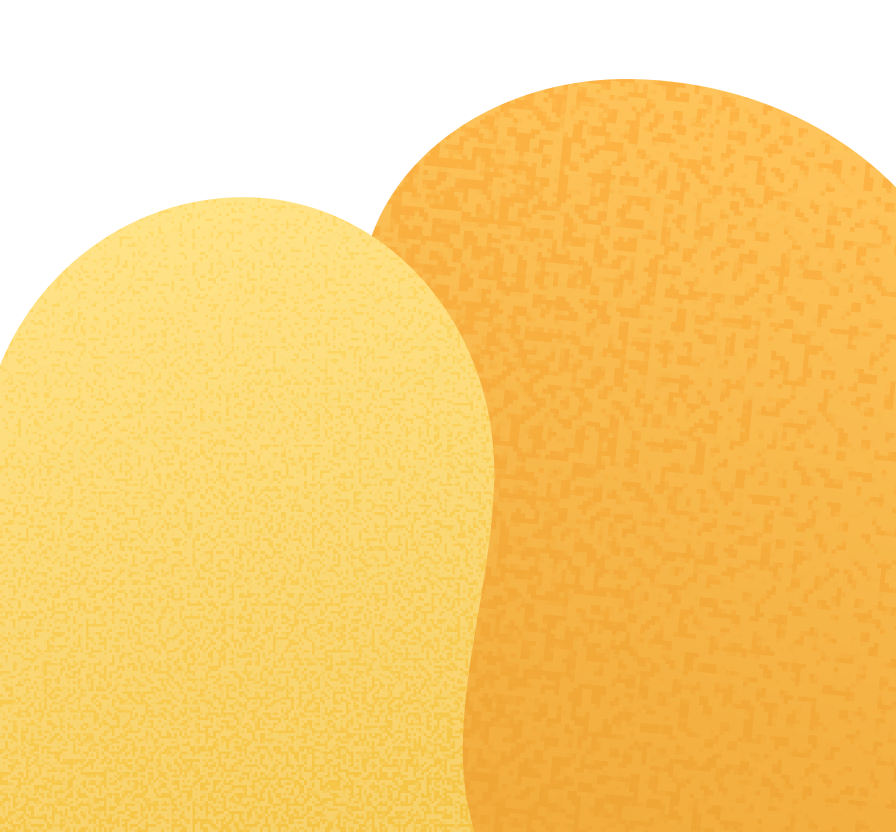
This background is drawn by a Shadertoy shader. Its source:

```glsl
vec2 gradientAt(vec2 cell) {
    vec3 h = fract(cell.xyx * vec3(0.1031, 0.1030, 0.0973));
    h += dot(h, h.yzx + 33.33);
    float angle = 6.2832 * fract((h.x + h.y) * h.z);
    return vec2(cos(angle), sin(angle));
}

float gradientNoise(vec2 p) {
    vec2 i = floor(p), f = p - i;
    vec2 u = f * f * (3.0 - 2.0 * f);
    vec2 e = vec2(1.0, 0.0);
    float low = mix(dot(gradientAt(i), f), dot(gradientAt(i + e), f - e), u.x);
    float high = mix(dot(gradientAt(i + e.yx), f - e.yx), dot(gradientAt(i + 1.0), f - 1.0), u.x);
    return mix(low, high, u.y);
}

// Square grains whose strength comes from noise at each cell centre
float grain(vec2 p, float cells, float frequency, float threshold) {
    float pixel = 1.0 / iResolution.y, sum = 0.0;
    for (int k = 0; k < 4; k++) {
        vec2 offset = (vec2(k % 2, k / 2) - 0.5) * 0.5 * pixel;
        vec2 cell = floor((p + offset) * cells) + 0.5;
        float n = gradientNoise(cell * frequency + 47.0);
        sum += smoothstep(threshold - 0.1, threshold + 0.1, n);
    }
    return sum * 0.25;
}

// Dome with separate left and right radii and straight sides below
float dome(vec2 p, vec2 apex, vec2 leftRadii, vec2 rightRadii) {
    vec2 q = p - apex;
    vec2 radii = q.x < 0.0 ? leftRadii : rightRadii;
    q.y = max(q.y + radii.y, 0.0);
    return (length(q / radii) - 1.0) * min(radii.x, radii.y);
}

float coverage(float d) {
    return clamp(0.5 - d * iResolution.y, 0.0, 1.0);
}

void mainImage(out vec4 fragColor, in vec2 fragCoord) {
    vec2 p = fragCoord / iResolution.y;
    vec3 color = vec3(1.0);

    // Orange dome: coarse grains, denser to the left
    float light = clamp(p.y + 0.25 * (p.x - 0.8), 0.0, 1.0);
    vec3 orange = mix(vec3(0.95, 0.68, 0.24), vec3(1.0, 0.78, 0.37), light);
    vec3 orangeGrain = mix(vec3(0.935, 0.64, 0.195), vec3(1.0, 0.69, 0.24), light);
    vec2 tilted = mat2(0.995, 0.1, -0.1, 0.995) * p;
    float coarse = grain(tilted, 178.0, 0.43, 0.02 + 0.35 * (p.x - 0.6));
    orange = mix(orange, orangeGrain, 0.75 * coarse);
    float backDome = dome(p, vec2(0.752, 0.905), vec2(0.318, 0.262), vec2(0.424, 0.364));
    color = mix(color, orange, coverage(backDome));

    // Yellow dome: fine grains, denser towards the base
    float shade = clamp(1.0 - p.y / 0.76 + 0.3 * (p.x - 0.3), 0.0, 1.0);
    vec3 yellow = mix(vec3(1.0, 0.89, 0.53), vec3(0.97, 0.82, 0.42), shade);
    vec3 yellowGrain = mix(vec3(1.0, 0.85, 0.40), vec3(0.96, 0.76, 0.24), shade);
    float fine = grain(p, 320.0, 0.61, 0.22 - 0.2 * shade);
    yellow = mix(yellow, yellowGrain, 0.85 * fine);

    // Waist: the side bends inward, then flares at the base
    float flare = max(0.0, 1.0 - p.y / 0.0966);
    float bend = 0.014 * flare * flare - 0.0378 * (1.0 - smoothstep(0.0966, 0.433, p.y));
    float frontDome = dome(p - vec2(bend, 0.0), vec2(0.293, 0.763), vec2(0.318, 0.3305), vec2(0.301, 0.3305));
    color = mix(color, yellow, coverage(frontDome));

    fragColor = vec4(color, 1.0);
}
```
